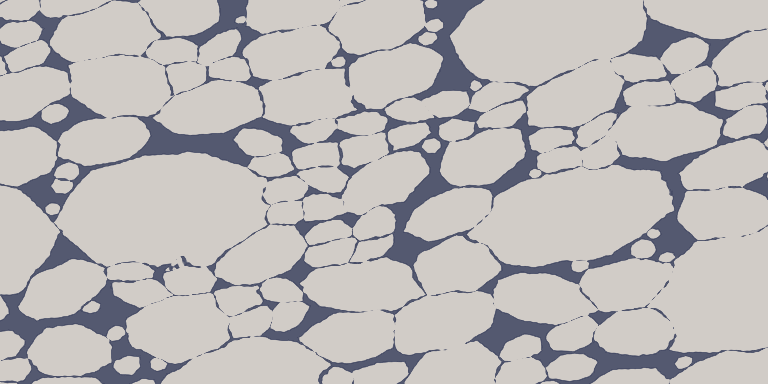
Reproduce this pattern procedurally as a WebGL 2 fragment shader.

```glsl
#version 300 es
precision highp float;
// Packed pale grains, tilted and faceted, of mixed size, with slate pores between them.

#define CELL vec2(0.50, 0.262)  // largest grain cell, in canvas heights
#define FILL vec2(0.085, 0.06)  // spacing of tiny grains tried in the pores
#define TILT 0.19               // common lean of the grains, radians
#define TILT_SPREAD 1.0         // extra lean range of the smallest grains
#define BIG_SHARE 0.38          // cells kept whole
#define MID_SHARE 0.62          // quarter cells kept whole
#define SWELL 1.13              // grain size relative to its cell
#define JITTER 0.32             // wander of grain centres
#define GAP 0.0022              // half width of the seam between grains
#define WOBBLE 0.016            // unevenness of outlines
#define RAGGED 0.0035           // fine roughness of edges
#define SEED 23.0

uniform vec2 u_resolution;
out vec4 fragColor;

const vec3 GRAIN = vec3(0.82, 0.80, 0.78);
const vec3 PORE = vec3(0.33, 0.35, 0.44);
const vec3 PORE_RIM = vec3(0.28, 0.30, 0.40);
const float SECTOR = 6.28319 / 7.0;

vec3 hash(vec3 p) {
    p = fract((p * 16.0 + SEED) * vec3(0.1031, 0.1030, 0.0973));
    p += dot(p, p.yxz + 33.33);
    return fract((p.xxy + p.yxx) * p.zyx);
}

mat2 rotation(float angle) {
    float c = cos(angle), s = sin(angle);
    return mat2(c, s, -s, c);
}

float cornerSlope(vec2 corner, vec2 offset) {
    return dot(hash(vec3(corner, 3.0)).xy * 2.0 - 1.0, offset);
}

float gradientNoise(vec2 p) {
    vec2 i = floor(p), f = fract(p);
    vec2 u = f * f * f * (f * (f * 6.0 - 15.0) + 10.0);
    vec2 e = vec2(1.0, 0.0);
    float low = mix(cornerSlope(i, f), cornerSlope(i + e, f - e), u.x);
    float high = mix(cornerSlope(i + e.yx, f - e.yx), cornerSlope(i + 1.0, f - 1.0), u.x);
    return mix(low, high, u.y);
}

// Ellipse with softly flattened sides, negative inside
float facetedEllipse(vec2 p, vec2 radii, float phase) {
    vec2 e = p / radii;
    float angle = atan(e.y, e.x + 1e-6) + phase * SECTOR;
    float facet = cos(mod(angle, SECTOR) - 0.5 * SECTOR) / 0.966;
    return (length(e) * mix(1.0, facet, 0.7) - 1.0) * radii.y;
}

// Keeps the two smallest grain distances in nearest
void keepNearest(float d, inout vec2 nearest) {
    nearest = d < nearest.x ? vec2(d, nearest.x) : vec2(nearest.x, min(nearest.y, d));
}

void addGrain(vec2 p, vec2 corner, float size, inout vec2 nearest) {
    vec3 place = hash(vec3(corner, size + 7.0));
    vec3 form = hash(vec3(corner, size + 11.0));
    vec2 centre = corner + size * (0.5 + JITTER * (place.xy - 0.5));
    float lean = (place.z - 0.5) * TILT_SPREAD * mix(1.1, 0.3, size);
    float stretch = mix(0.9, 1.1, form.x);
    vec2 radii = 0.5 * CELL * size * SWELL * mix(0.84, 1.12, form.y);
    radii *= vec2(stretch, 1.0 / stretch);
    keepNearest(facetedEllipse(rotation(-lean) * ((p - centre) * CELL), radii, form.z), nearest);
}

// Splits a cell into quarters, and some quarters once more
void addSplitCell(vec2 p, vec2 cell, inout vec2 nearest) {
    for (int k = 0; k < 4; k++) {
        vec2 quarter = cell + 0.5 * vec2(k & 1, k >> 1);
        if (hash(vec3(quarter, 0.5)).x < MID_SHARE) {
            addGrain(p, quarter, 0.5, nearest);
            continue;
        }
        for (int m = 0; m < 4; m++)
            addGrain(p, quarter + 0.25 * vec2(m & 1, m >> 1), 0.25, nearest);
    }
}

vec2 grainPack(vec2 p) {
    vec2 grid = rotation(-TILT) * p / CELL;
    vec2 nearest = vec2(1.0);
    for (int y = -1; y <= 1; y++) {
        float row = floor(grid.y) + float(y);
        vec2 local = grid - vec2(hash(vec3(row, 5.0, 2.0)).x, 0.0);
        for (int x = -1; x <= 1; x++) {
            vec2 cell = vec2(floor(local.x) + float(x), row);
            if (hash(vec3(cell, 1.0)).x < BIG_SHARE) addGrain(local, cell, 1.0, nearest);
            else addSplitCell(local, cell, nearest);
        }
    }
    return nearest;
}

// Tiny grains sized to the room left in the pores
void addFillers(vec2 p, inout vec2 nearest) {
    for (int k = 0; k < 9; k++) {
        vec2 cell = floor(p / FILL) + vec2(k % 3, k / 3) - 1.0;
        vec3 place = hash(vec3(cell, 17.0));
        vec2 centre = (cell + place.xy) * FILL;
        float room = grainPack(centre).x;
        if (room > 0.01)
            keepNearest(facetedEllipse(rotation(-TILT) * (p - centre), room * vec2(1.4, 1.05), place.z), nearest);
    }
}

void main() {
    vec2 p = gl_FragCoord.xy / u_resolution.y;
    float pixel = 1.0 / u_resolution.y;

    // Uneven outlines
    vec2 warp = vec2(gradientNoise(p * 12.0), gradientNoise(p * 12.0 + 40.0));
    vec2 q = p + WOBBLE * warp;
    vec2 nearest = grainPack(q);
    if (nearest.x > -0.004) addFillers(q, nearest);

    // Broken seams and rough edges
    float gap = GAP * (0.6 + 2.5 * gradientNoise(p * 16.0 + 70.0));
    float d = max(nearest.x, gap - 0.5 * (nearest.y - nearest.x));
    d += RAGGED * gradientNoise(p * 70.0);

    // Crisp edge with a thin dark rim on the pore side
    float slope = length(vec2(dFdx(d), dFdy(d)));
    float edge = d / max(slope, 0.3 * pixel);
    float rim = smoothstep(0.6, 0.8, edge) - smoothstep(1.1, 1.4, edge);
    vec3 pore = mix(PORE, PORE_RIM, rim);
    fragColor = vec4(mix(GRAIN, pore, smoothstep(-0.45, 0.45, edge)), 1.0);
}
```
